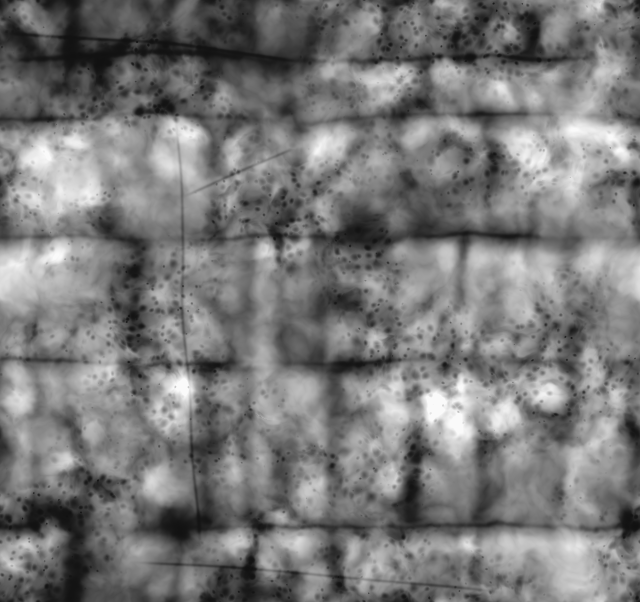
A Shadertoy shader for this texture map:

```glsl
const float BASE_TONE = 0.59;
const float JOINT_JITTER = 0.6;
const float STONE_VARIATION = 0.14;
const float LUMP_CONTRAST = 1.1;
const float COBBLE_CONTRAST = 0.24;
const float GRAIN = 0.5;
const float PIT_DEPTH = 0.24;
const float CRACK_DEPTH = 0.15;
const float CRACK_WIDTH = 0.0028;
const float BLACK_LEVEL = 0.06;
const vec2 ASPECT = vec2(1.06, 1.0);
// Course edges, measured downward, and stones in each course
const int COURSES = 5;
const float COURSE_EDGE[6] = float[6](0.095, 0.195, 0.395, 0.6, 0.875, 1.095);
const float STONES[5] = float[5](4.0, 7.0, 6.0, 9.0, 7.0);
// Broad stains: centre, radius, brightness
const vec4 STAINS[12] = vec4[12](
    vec4(0.13, 0.03, 0.16, -0.33), vec4(0.40, 0.04, 0.12, -0.25),
    vec4(0.08, 0.11, 0.07, -0.12), vec4(0.64, 0.33, 0.07, -0.28),
    vec4(0.91, 0.24, 0.09, 0.30), vec4(0.13, 0.23, 0.09, 0.20),
    vec4(0.55, 0.15, 0.08, 0.20), vec4(0.53, 0.50, 0.11, -0.22),
    vec4(0.28, 0.87, 0.05, -0.34), vec4(0.68, 0.65, 0.10, 0.20),
    vec4(0.06, 0.42, 0.06, 0.20), vec4(0.86, 0.90, 0.08, 0.18));
// Cracks: start and end
const vec4 CRACKS[4] = vec4[4](
    vec4(0.272, 0.17, 0.31, 0.93), vec4(0.28, 0.325, 0.46, 0.24),
    vec4(0.00, 0.05, 0.48, 0.10), vec4(0.19, 0.93, 0.80, 0.985));

float hash(vec2 p) { return fract(sin(dot(p, vec2(127.1, 311.7))) * 43758.5453); }

// Whole cell index within the period, safe against rounding
vec2 wrapCell(vec2 cell, vec2 period) { return floor(mod(cell + 0.5, period)); }

vec2 wrapDelta(vec2 d) { return fract(d + 0.5) - 0.5; }

float bell(float d, float width) { return exp(-d * d / (width * width)); }

float corner(vec2 cell, vec2 f, vec2 period) {
    float a = 6.2832 * hash(wrapCell(cell, period));
    return dot(vec2(cos(a), sin(a)), f);
}

// Gradient noise that wraps on the unit square
float noise(vec2 p, vec2 period) {
    p *= period;
    vec2 i = floor(p), f = p - i, e = vec2(1.0, 0.0);
    vec2 u = f * f * f * (f * (f * 6.0 - 15.0) + 10.0);
    float top = mix(corner(i, f, period), corner(i + e, f - e, period), u.x);
    float bottom = mix(corner(i + e.yx, f - e.yx, period), corner(i + 1.0, f - 1.0, period), u.x);
    return mix(top, bottom, u.y);
}

float fbm(vec2 p, vec2 period) {
    float sum = 0.0, amp = 0.5;
    for (int i = 0; i < 4; i++, amp *= 0.5, period *= 2.0) sum += amp * noise(p, period);
    return sum;
}

float lumps(vec2 p) {
    float sum = 0.0, amp = 0.5;
    vec2 period = vec2(9.0, 8.0);
    for (int i = 0; i < 4; i++, amp *= 0.5, period *= 2.0) sum += amp * abs(noise(p, period));
    return sum;
}

// Rounded knobs lit from above: x = shade, y = pit depth of the same cells
vec2 cells(vec2 p, vec2 grid) {
    p *= grid;
    float near = 9.0, second = 9.0, light = 0.0, pit = 0.0;
    for (int k = 0; k < 9; k++) {
        vec2 cell = floor(p) + vec2(k % 3, k / 3) - 1.0;
        vec2 id = wrapCell(cell, grid);
        vec2 d = p - cell - vec2(hash(id + 3.1), hash(id + 7.7));
        float r = 0.2 + 0.55 * hash(id + 11.3), dist = length(d);
        pit = max(pit, smoothstep(0.35, 0.9, hash(id + 5.9)) * (1.0 - smoothstep(0.0, r, dist)));
        second = min(second, max(near, dist));
        if (dist < near) { near = dist; light = 1.0 - 0.7 * d.y + 0.6 * (hash(id + 1.7) - 0.5); }
    }
    return vec2(smoothstep(0.0, 0.7, second - near) * light - 0.45, pit);
}

// Stone blocks: bevel, tone per stone and dark joints
float masonry(vec2 p) {
    float y = fract(p.y - COURSE_EDGE[0]) + COURSE_EDGE[0];
    int row = 0;
    for (int i = 1; i < COURSES; i++) if (y >= COURSE_EDGE[i]) row = i;
    float down = y - COURSE_EDGE[row], up = COURSE_EDGE[row + 1] - y;
    float dy = min(down, up), n = STONES[row], seed = float(row) * 17.0;
    float t = fract(p.x) * n + hash(vec2(seed, 2.0));
    float dx = 1.0, stone = 0.0, strength = 0.0;
    for (int k = -1; k <= 2; k++) {
        float i = floor(t) + float(k);
        vec2 id = vec2(wrapCell(vec2(i), vec2(n)).x, seed);
        float edge = i + JOINT_JITTER * (hash(id) - 0.5), d = abs(t - edge) / n;
        if (d < dx) { dx = d; strength = hash(id + 4.3); }
        if (edge <= t) stone = hash(id + 9.1);
    }
    float inside = smoothstep(0.0, 0.025, min(dx, dy));
    float bevel = smoothstep(0.0, 0.035, down) * up / (up + down) - 0.4;
    float wear = smoothstep(-0.25, 0.3, noise(p, vec2(6.0, 5.0)));
    float upright = bell(dx, 0.015) * smoothstep(0.0, 0.015, dy) * (0.06 + 0.2 * strength);
    float level = (0.17 * bell(dy, 0.0045) + 0.14 * bell(dy, 0.017)) * (0.2 + 0.8 * wear);
    return STONE_VARIATION * (stone - 0.5) * inside + 0.22 * bevel - upright - level;
}

void mainImage(out vec4 fragColor, in vec2 fragCoord) {
    vec2 p = fragCoord / iResolution.xy;
    p.y = 1.0 - p.y;
    vec2 sway = vec2(noise(p, vec2(5.0)), noise(p + 0.37, vec2(4.0)));
    vec2 ripple = vec2(fbm(p + 0.21, vec2(14.0)), fbm(p + 0.63, vec2(14.0)));
    vec2 bent = p + 0.018 * sway + 0.013 * ripple, rock = p + 0.02 * sway + 0.03 * ripple;
    // Weathered rock faces
    float rough = smoothstep(-0.2, 0.2, fbm(p + 0.47, vec2(5.0)));
    float tone = BASE_TONE + masonry(bent) + GRAIN * fbm(rock + 0.13, vec2(11.0, 10.0));
    tone += LUMP_CONTRAST * (lumps(rock) - 0.19) * mix(0.6, 1.1, rough);
    tone += COBBLE_CONTRAST * cells(rock, vec2(15.0, 13.0)).x * mix(0.45, 1.0, rough);
    tone -= 0.2 * rough * smoothstep(0.04, 0.3, fbm(rock + 0.77, vec2(22.0, 20.0)));
    vec2 pitted = p + 0.012 * ripple;
    tone -= PIT_DEPTH * rough * max(cells(pitted, vec2(84.0, 78.0)).y, cells(pitted, vec2(50.0, 46.0)).y);
    // Stains and cracks
    for (int i = 0; i < 12; i++) {
        vec2 d = wrapDelta(p + 0.05 * sway + 0.05 * ripple - STAINS[i].xy);
        tone += STAINS[i].w * bell(length(d * ASPECT), STAINS[i].z);
    }
    for (int i = 0; i < 4; i++) {
        vec2 span = 0.5 * (CRACKS[i].zw - CRACKS[i].xy);
        vec2 d = wrapDelta(p + 0.012 * sway - CRACKS[i].xy - span);
        float along = clamp(dot(d, span) / dot(span, span), -1.0, 1.0);
        float fade = 1.0 - smoothstep(0.75, 1.0, abs(along));
        tone -= CRACK_DEPTH * fade * bell(length((d - along * span) * ASPECT), CRACK_WIDTH);
    }
    // Soft toe keeps the shadows open
    float lift = tone - BLACK_LEVEL;
    tone = BLACK_LEVEL + 0.5 * (lift + sqrt(lift * lift + 0.01));
    fragColor = vec4(vec3(min(tone, 0.98)), 1.0);
}
```
